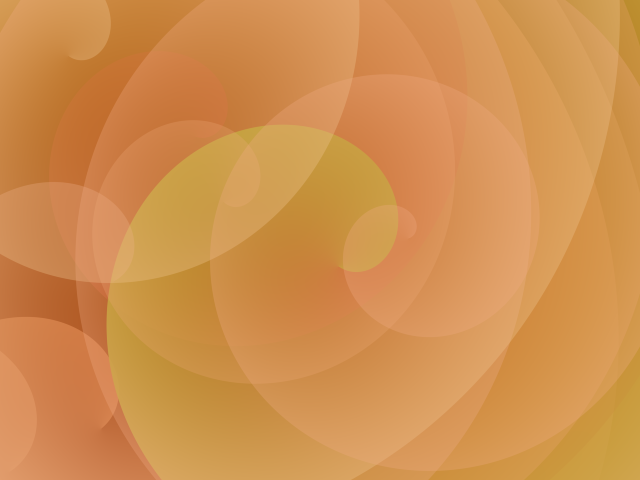
A Shadertoy shader for this background:

```glsl
const float TAU = 6.2831853;

// Opacity of a spiral sheet: crisp on its outer edge, fading over one turn.
// growth is the gain in radius per radian; start is the angle at the centre.
float spiralSheet(vec2 p, vec2 centre, float growth, float start, float falloff, float pixel) {
    vec2 q = p - centre;
    float radius = max(length(q), 1e-4);
    float angle = atan(q.y, q.x + 1e-6);
    float turn = fract((angle - start - radius / growth) / TAU);
    float slope = length(vec2(1.0 / radius, 1.0 / growth));
    float edgeDistance = turn * TAU / slope;
    return pow(1.0 - turn, falloff) * smoothstep(0.0, 1.3 * pixel, edgeDistance);
}

vec3 tint(vec3 below, vec3 colour, float opacity) {
    return mix(below, colour, opacity);
}

// Blend of four corner colours
vec3 cornerGradient(vec2 uv, vec3 lowLeft, vec3 lowRight, vec3 topLeft, vec3 topRight) {
    vec3 low = mix(lowLeft, lowRight, uv.x);
    vec3 top = mix(topLeft, topRight, uv.x);
    return mix(low, top, uv.y);
}

void mainImage(out vec4 fragColor, in vec2 fragCoord) {
    float pixel = 1.0 / iResolution.y;
    vec2 uv = fragCoord / iResolution.xy;
    vec2 p = (fragCoord - 0.5 * iResolution.xy) * pixel;

    // Warm ground
    vec3 rust = vec3(0.64, 0.26, 0.11);
    vec3 amber = vec3(0.80, 0.49, 0.13);
    vec3 ochre = vec3(0.70, 0.38, 0.09);
    vec3 bronze = vec3(0.64, 0.37, 0.08);
    vec3 colour = cornerGradient(uv, rust, amber, ochre, bronze);

    // Broad coral sheets rising from the lower left
    vec3 coral = vec3(0.93, 0.58, 0.35);
    vec3 salmon = vec3(0.96, 0.66, 0.46);
    colour = tint(colour, coral, 0.54 * spiralSheet(p, vec2(-0.455, -0.394), 0.189, 0.663, 1.8, pixel));
    colour = tint(colour, salmon, 0.40 * spiralSheet(p, vec2(-0.646, -0.484), 0.234, 0.559, 3.0, pixel));

    // Deep sheets
    vec3 ember = vec3(0.84, 0.39, 0.22);
    vec3 olive = vec3(0.74, 0.62, 0.18);
    colour = tint(colour, ember, 0.38 * spiralSheet(p, vec2(-0.259, 0.214), 0.0846, -0.35, 1.5, pixel));
    colour = tint(colour, olive, 0.92 * spiralSheet(p, vec2(0.038, -0.056), 0.1243, -0.628, 1.5, pixel));

    // Pale translucent sheets
    vec3 blush = vec3(0.92, 0.67, 0.54);
    vec3 apricot = vec3(0.92, 0.64, 0.44);
    vec3 cream = vec3(0.93, 0.77, 0.56);
    vec3 peach = vec3(0.94, 0.67, 0.52);
    colour = tint(colour, blush, 0.32 * spiralSheet(p, vec2(-0.429, -0.087), 0.1472, 0.454, 2.0, pixel));
    colour = tint(colour, apricot, 0.29 * spiralSheet(p, vec2(-0.201, 0.078), 0.0676, -0.803, 2.0, pixel));
    colour = tint(colour, cream, 0.35 * spiralSheet(p, vec2(-0.524, 0.382), 0.0868, -0.646, 2.0, pixel));
    colour = tint(colour, peach, 0.31 * spiralSheet(p, vec2(0.184, 0.002), 0.0448, 0.227, 2.0, pixel));

    fragColor = vec4(colour, 1.0);
}
```
